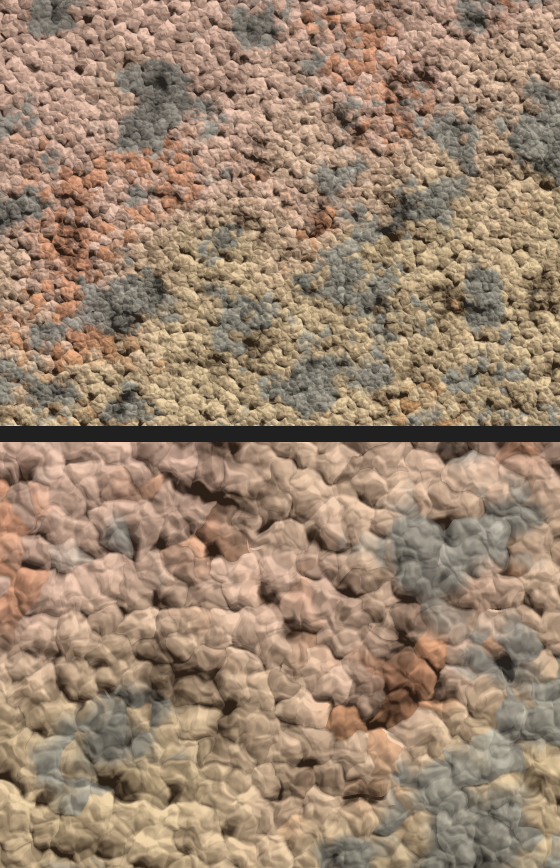
Top: the whole. Bottom: its middle third, enlarged.
A WebGL 2 fragment shader for this texture:

```glsl
#version 300 es
precision highp float;
// Weathered granite in raking sunlight: angular mineral chips at two scales,
// built as the upper envelope of tilted cellular facets, lit by slope with short
// cast shadows, then tinted by broad pink, ochre, rust and grey lichen zones.

uniform vec2 u_resolution;
out vec4 fragColor;

const float CHIP_FREQ = 41.0;         // coarse chips per canvas height
const float FINE_RATIO = 2.1;         // fine chips per coarse chip
const float FINE_HEIGHT = 0.36;
const float GRIT_FREQ = 150.0;
const float PATCH_FREQ = 4.6;         // lichen patches per canvas height
const float PATCH_LEVEL = 0.17;       // higher means fewer patches
const vec2 SUN = vec2(0.45, 0.89);    // direction towards the light
const float BASE_TONE = 0.67;
const float SLOPE_GAIN = 0.155;
const float SHADOW_GAIN = 0.40;
const vec3 DARK = vec3(0.14, 0.10, 0.07);
const vec3 LIGHT = vec3(0.93, 0.85, 0.76);
const vec3 PINK = vec3(1.04, 0.95, 0.95);
const vec3 OCHRE = vec3(1.02, 0.99, 0.88);
const vec3 RUST = vec3(0.98, 0.78, 0.62);
const vec3 LICHEN = vec3(1.0, 1.0, 0.94);

vec3 hash3(vec2 cell, int seed) {
    uvec3 v = uvec3(ivec3(ivec2(cell), seed)) * 1664525u + 1013904223u;
    v.x += v.y * v.z; v.y += v.z * v.x; v.z += v.x * v.y;
    v ^= v >> 16u;
    v.x += v.y * v.z; v.y += v.z * v.x; v.z += v.x * v.y;
    return vec3(v >> 8u) / 16777216.0;
}

float corner(vec2 cell, vec2 offset) {
    return dot(hash3(cell, 7).xy * 2.0 - 1.0, offset);
}

float gradientNoise(vec2 p) {
    vec2 i = floor(p), f = p - i;
    vec2 w = f * f * f * (f * (f * 6.0 - 15.0) + 10.0);
    vec2 x = vec2(1.0, 0.0), y = vec2(0.0, 1.0);
    return mix(mix(corner(i, f), corner(i + x, f - x), w.x),
               mix(corner(i + y, f - y), corner(i + 1.0, f - 1.0), w.x), w.y);
}

float fbm(vec2 p) {
    float sum = 0.0, amp = 1.0;
    for (int i = 0; i < 4; i++) {
        sum += amp * gradientNoise(p);
        p = mat2(1.6, 1.2, -1.2, 1.6) * p + 17.3;
        amp *= 0.5;
    }
    return sum;
}

// Upper envelope of tilted polygonal chips: x = height, y = chip id
vec2 chips(vec2 q, int seed) {
    vec2 base = floor(q), best = vec2(-9.0, 0.0);
    for (int j = -1; j <= 1; j++)
    for (int i = -1; i <= 1; i++) {
        vec2 cell = base + vec2(i, j);
        vec3 r = hash3(cell, seed);
        vec2 d = q - cell - r.xy;
        float a = 6.2832 * fract(r.z * 17.0);
        vec2 axis = vec2(cos(a), sin(a));
        vec2 e = abs(vec2(dot(d, axis), dot(d, vec2(-axis.y, axis.x))));
        float radius = max(e.x * 1.1, e.x * 0.45 + e.y * 0.85);
        vec2 tilt = fract(r.yx * 31.0) - 0.5;
        float h = 0.55 * fract(r.z * 53.0) + dot(tilt, d) * 0.9
                - 1.3 * max(radius - 0.25, 0.0);
        if (h > best.x) best = vec2(h, r.z);
    }
    return best;
}

vec3 rock(vec2 p, vec2 uv) {
    // Broad zones
    float focus = mix(0.55, 1.0, smoothstep(1.35, 0.75, uv.y + 0.45 * (1.0 - uv.x)));
    float clump = fbm(p * 9.0 + 31.0);
    float zone = fbm(p * 2.7 + 57.0);
    float corners = 0.10 * smoothstep(0.5, 0.0, uv.x) * smoothstep(0.6, 0.1, uv.y);

    // Chip relief
    vec2 q = p * CHIP_FREQ;
    q += 0.35 * vec2(gradientNoise(q * 1.4), gradientNoise(q * 1.4 + 43.0));
    vec2 chip = chips(q, 1);
    vec2 fine = chips(q * FINE_RATIO, 2);
    float patchField = fbm(p * vec2(0.9, 1.1) * PATCH_FREQ + 11.0) + corners;
    float lichen = smoothstep(-0.06, 0.08, patchField - PATCH_LEVEL + 0.22 * (chip.y - 0.5));

    // Slope towards the sun
    float reach = 0.11;
    float slope = (chip.x - chips(q + SUN * reach, 1).x) / reach;
    float fineSlope = (fine.x - chips((q + SUN * reach) * FINE_RATIO, 2).x) / reach;
    float lit = slope * (1.0 - 0.6 * lichen) + fineSlope * FINE_HEIGHT * focus;

    // Cast shadow and dark gaps
    float blocked = 0.0;
    for (int i = 1; i <= 4; i++) {
        float t = 0.2 * float(i);
        blocked = max(blocked, chips(q + SUN * t, 1).x - chip.x - 0.6 * t);
    }
    float shadow = smoothstep(0.03, 0.3, blocked) * (1.0 - 0.45 * lichen);
    float crevice = smoothstep(0.1, 0.42, -clump) * smoothstep(0.5, 0.0, chip.x);
    float grit = gradientNoise(p * GRIT_FREQ) * focus;

    // Tone and tint
    float tone = BASE_TONE + 0.22 * (chip.y - 0.5) + 0.09 * (fine.y - 0.5)
               + SLOPE_GAIN * clamp(lit, -1.7, 1.7) + 0.16 * grit + 0.14 * clump
               - SHADOW_GAIN * shadow - 0.30 * crevice - 0.20 * lichen;
    vec3 color = mix(DARK, LIGHT, clamp(tone, 0.04, 1.0));
    float pink = smoothstep(-0.25, 0.45, uv.y - 0.45 * uv.x - 0.2 + 0.6 * zone);
    color *= mix(OCHRE, PINK, pink);
    float rust = smoothstep(0.22, 0.5, zone + 0.5 * (fract(chip.y * 91.0) - 0.5));
    color *= mix(vec3(1.0), RUST, 0.6 * rust * (1.0 - lichen));
    float luma = dot(color, vec3(0.3, 0.59, 0.11));
    return mix(color, luma * LICHEN, 0.75 * lichen);
}

void main() {
    // Four samples per pixel smooth the chip edges
    vec3 sum = vec3(0.0);
    for (int k = 0; k < 4; k++) {
        vec2 at = gl_FragCoord.xy + vec2(k & 1, k >> 1) * 0.5 - 0.25;
        sum += rock(at / u_resolution.y, at / u_resolution);
    }
    fragColor = vec4(sum * 0.25, 1.0);
}
```
